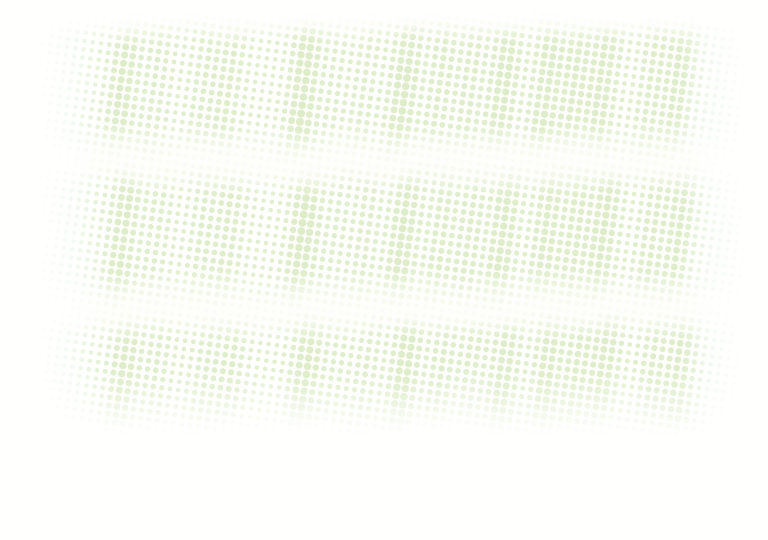
Reproduce this background procedurally as a WebGL 1 fragment shader.

```glsl
precision highp float;

uniform vec2 u_resolution;

#define PITCH 0.0154
#define TILT 0.14
#define GRID_ANCHOR vec2(0.558, 0.572)
#define MIN_RADIUS 0.27
#define MAX_RADIUS 0.48
#define STRIPE_WIDTH 0.025
#define BAND_HEIGHT 0.272
#define BAND_TOP 0.030
#define PAPER vec3(1.0, 1.0, 0.998)
#define CREAM vec3(0.996, 0.998, 0.982)
#define LEAF vec3(0.870, 0.925, 0.785)
#define MINT vec3(0.890, 0.950, 0.890)

float hash(vec2 cell) {
  vec3 h = fract(cell.xyx * vec3(0.1031, 0.1030, 0.0973));
  h += dot(h, h.yzx + 33.33);
  return fract((h.x + h.y) * h.z);
}

float valueNoise(vec2 p) {
  vec2 cell = floor(p);
  vec2 f = fract(p);
  f = f * f * (3.0 - 2.0 * f);
  float low = mix(hash(cell), hash(cell + vec2(1.0, 0.0)), f.x);
  float high = mix(hash(cell + vec2(0.0, 1.0)), hash(cell + vec2(1.0, 1.0)), f.x);
  return mix(low, high, f.y);
}

float bump(float offset) {
  float d = offset / STRIPE_WIDTH;
  return exp(-d * d);
}

float bandPhase(float depth) {
  return fract((depth - BAND_TOP) / BAND_HEIGHT);
}

// Three interleaved combs of soft stripes, leaning along the dot columns
float stripeTone(vec2 p) {
  float lean = TILT * BAND_HEIGHT * (0.5 - bandPhase(1.0 - p.y));
  float x = p.x - 0.8 * lean;
  float tone = 0.0;
  for (int i = 0; i < 6; i++) {
    float k = float(i);
    float strong = (k < 0.5 ? 0.35 : 1.05 - 0.08 * k) * step(k, 4.5);
    float waving = 0.48 + 0.25 * cos(1.5708 * k);
    float rising = 0.34 * sqrt(abs(k - 1.0));
    tone += strong * bump(x - 0.376 - 0.185 * k);
    tone += waving * bump(x - 0.226 - 0.196 * k);
    tone += rising * bump(x - 0.287 - 0.194 * k);
  }
  return min(tone, 1.0);
}

float sideFade(float x) {
  return smoothstep(0.05, 0.22, x) * (1.0 - smoothstep(1.24, 1.40, x));
}

// Outer field, fading towards the top and the bottom
float fieldFade(float depth) {
  return smoothstep(0.01, 0.07, depth) * (1.0 - smoothstep(0.67, 0.82, depth));
}

// Horizontal bands separated by narrow pale gaps
float bandFade(float depth) {
  float f = bandPhase(depth);
  return smoothstep(0.0, 0.22, f) * (1.0 - smoothstep(0.70, 1.0, f));
}

void main() {
  vec2 p = gl_FragCoord.xy / u_resolution.y;

  // Tilted dot grid
  float c = cos(TILT);
  float s = sin(TILT);
  vec2 rowAxis = vec2(c, -s);
  vec2 columnAxis = vec2(s, c);
  vec2 offset = p - GRID_ANCHOR;
  vec2 grid = vec2(dot(offset, rowAxis), dot(offset, columnAxis)) / PITCH;
  vec2 cell = floor(grid + 0.5);
  vec2 center = GRID_ANCHOR + PITCH * (cell.x * rowAxis + cell.y * columnAxis);

  // Strength of the field and of its stripes
  float wobble = 0.016 * (valueNoise(p * 14.0) - 0.5);
  float depth = 1.0 - p.y + wobble;
  float side = sideFade(p.x + wobble);
  float field = side * fieldFade(depth);
  float band = bandFade(depth);
  float fade = field * mix(0.09, 1.0, band);
  float centerBand = bandFade(1.0 - center.y);
  float tone = stripeTone(center) * (0.75 + 0.35 * valueNoise(center * 22.0));
  tone = min(tone * mix(0.45, 1.0, centerBand), 1.0);

  // Dots grow in the darker stripes
  float radius = mix(MIN_RADIUS, MAX_RADIUS, tone);
  float blur = 0.65 / (u_resolution.y * PITCH);
  float dotMask = 1.0 - smoothstep(radius - blur, radius + blur, length(grid - cell));

  // Paper, soft glow and ink
  vec3 ink = mix(MINT, LEAF, smoothstep(0.45, 1.0, side));
  vec3 color = mix(PAPER, CREAM, field * (1.0 - 0.75 * band));
  color = mix(color, ink, 0.12 * fade * stripeTone(p));
  color = mix(color, ink, dotMask * fade * mix(0.88, 1.0, tone));
  gl_FragColor = vec4(color, 1.0);
}
```
